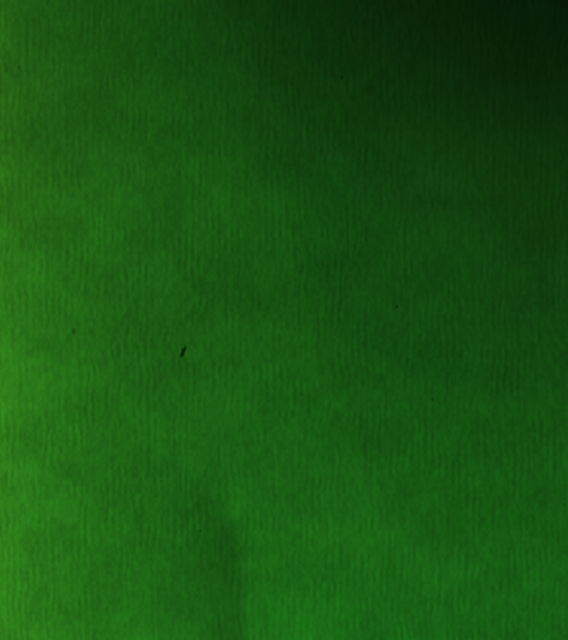
A WebGL 1 fragment shader for this texture:

```glsl
precision highp float;
// Dark green ribbed paper, lit from the lower left and fading to a black-green corner.
// A smooth light field is mottled by layered noise, then crossed by faint broken
// ribs, short fibres and grain, with a soft fold and a few dark specks.

uniform vec2 u_resolution;

float hash(vec2 p) {
  return fract(sin(dot(p, vec2(127.1, 311.7))) * 43758.5453);
}

float noise(vec2 p) {
  vec2 i = floor(p);
  vec2 f = fract(p);
  f = f * f * (3.0 - 2.0 * f);
  return mix(mix(hash(i), hash(i + vec2(1.0, 0.0)), f.x),
             mix(hash(i + vec2(0.0, 1.0)), hash(i + vec2(1.0, 1.0)), f.x), f.y);
}

float fbm(vec2 p) {
  float sum = 0.0;
  float amplitude = 0.5;
  for (int i = 0; i < 4; i++) {
    sum += amplitude * noise(p);
    p = mat2(1.6, 1.2, -1.2, 1.6) * p + 7.3;
    amplitude *= 0.5;
  }
  return sum / 0.9375;
}

// Broad illumination: bright left edge, dim top, dark upper right corner
float lightField(vec2 uv) {
  float light = 0.375 - 0.035 * uv.x + 0.06 * (0.5 - uv.y);
  light += 0.08 * exp(-6.0 * uv.x);
  light -= 0.055 * smoothstep(0.65, 1.0, uv.y);
  float corner = 1.0 - smoothstep(0.0, 0.95, distance(uv, vec2(1.05)));
  return light - 0.155 * corner;
}

// Fold in the lower part: shade fades leftward from one slanted edge
float foldShade(vec2 uv) {
  float edge = 0.435 - 0.11 * uv.y + 0.006 * sin(uv.y * 21.0);
  float d = edge - uv.x;
  float band = smoothstep(-0.012, 0.018, d) * (1.0 - smoothstep(0.02, 0.15, d));
  return band * (1.0 - smoothstep(0.12, 0.36, uv.y));
}

// Sparse specks, one candidate per cell, slightly taller than wide
float specks(vec2 p) {
  vec2 cell = floor(p * 14.0);
  vec2 center = 0.25 + 0.5 * vec2(hash(cell + 3.1), hash(cell + 8.7));
  vec2 d = (fract(p * 14.0) - center) * vec2(1.0, 0.6);
  float radius = mix(0.02, 0.045, hash(cell + 5.2));
  return step(0.95, hash(cell)) * (1.0 - smoothstep(radius * 0.3, radius * 1.6, length(d)));
}

void main() {
  vec2 uv = gl_FragCoord.xy / u_resolution;
  vec2 p = gl_FragCoord.xy / u_resolution.y;

  float light = lightField(uv);

  // Cloudy stains, from broad to small
  float mottle = 0.28 * (fbm(p * 4.0 + 2.0) - 0.5) + 0.17 * (fbm(p * 19.0 + 9.0) - 0.5);

  // Ribs drift sideways and break off along their length
  float wander = 0.7 * noise(p * vec2(16.0, 22.0)) + 0.3 * noise(p * vec2(50.0, 60.0));
  float rib = cos(6.2832 * (p.x * 96.0 + wander));
  float ribDepth = 0.055 * smoothstep(0.2, 0.9, noise(p * vec2(70.0, 38.0) + 31.0));
  float fibre = noise(p * vec2(210.0, 85.0)) - 0.5;
  float grain = noise(p * vec2(250.0, 190.0) + 17.0) - 0.5;
  float texture = rib * ribDepth + 0.11 * fibre + 0.09 * grain;

  light *= 1.0 + mottle + texture;
  light *= 1.0 - 0.14 * foldShade(uv);

  // One torn nick with a short tail, plus scattered specks
  vec2 nick = p - vec2(0.286, 0.45);
  nick.x -= 0.3 * nick.y + 0.004 * (noise(p * 160.0) - 0.5);
  float blot = 1.0 - smoothstep(0.4, 1.3, length(nick / vec2(0.004, 0.010)));
  light *= 1.0 - 0.65 * blot;
  light *= 1.0 - 0.28 * specks(p);

  // Hue warms toward the left edge and in some of the stains
  float warmth = 0.25 + 0.13 * exp(-4.5 * uv.x) + 0.05 * (fbm(p * 6.0 + 50.0) - 0.5);
  vec3 green = vec3(warmth, 1.0, 0.21);
  gl_FragColor = vec4(clamp(green * light, 0.0, 1.0), 1.0);
}
```
